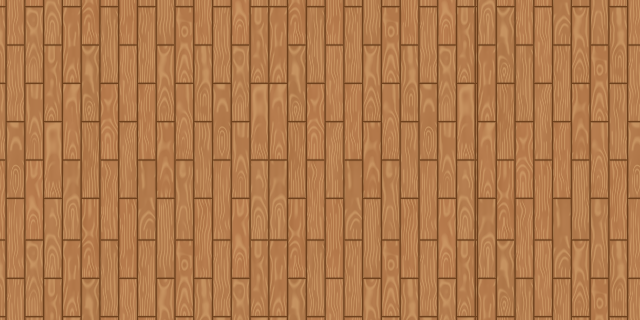
Reproduce this texture procedurally as a WebGL 2 fragment shader.

```glsl
#version 300 es
precision highp float;
// Staggered vertical wooden floor planks with broken, arched light grain.

#define UNITS 384.0         // design units per canvas height
#define PLANK_WIDTH 22.52
#define PLANK_LENGTH 92.0
#define TILE_HEIGHT 280.0   // three planks, the last slightly longer
#define TILE_COLUMNS 11.0
#define FIRST_SEAM vec2(7.3, 8.0)
#define SPLICE_X 571.7      // a thin sliver of wood sits here
#define SLIVER_WIDTH 2.7
#define SEAM_HALF 0.75
#define GRAIN_LINES 7.0
#define GRAIN_HALF 0.13

uniform vec2 u_resolution;
out vec4 fragColor;

const vec3 WOOD = vec3(0.695, 0.478, 0.297);
const vec3 RED_WOOD = vec3(0.710, 0.472, 0.290);
const vec3 GRAIN = vec3(0.830, 0.640, 0.430);
const vec3 SEAM = vec3(0.430, 0.250, 0.105);

float hash(vec2 p) {
  vec3 q = fract(p.xyx * 0.1031);
  q += dot(q, q.yzx + 33.33);
  return fract((q.x + q.y) * q.z);
}

float noise(vec2 p) {
  vec2 i = floor(p), f = fract(p);
  f = f * f * (3.0 - 2.0 * f);
  return mix(mix(hash(i), hash(i + vec2(1, 0)), f.x),
             mix(hash(i + vec2(0, 1)), hash(i + vec2(1, 1)), f.x), f.y);
}

// Box-filtered coverage of a line of given half width
float line(float d, float halfWidth, float pixel) {
  return clamp(0.5 + (halfWidth - d) / pixel, 0.0, 1.0)
       - clamp(0.5 - (halfWidth + d) / pixel, 0.0, 1.0);
}

// Light streaks; u runs across the plank, v down it
float grain(float u, float v, vec2 seed, float pixel) {
  float kind = hash(seed + 4.7);
  float apex = mix(20.0, 50.0, hash(seed + 9.1));
  float bow = kind > 0.4 ? 0.2 * (1.0 - smoothstep(apex, apex + 42.0, v)) : 0.0;
  float center = mix(0.4, 0.6, hash(seed + 2.3));
  float across = kind > 0.4 ? sqrt((u - center) * (u - center) + bow) : u;
  float warp = noise(vec2(u * 2.0, v / 15.0) + seed) - 0.5;
  float field = across * GRAIN_LINES + 1.5 * warp + kind * 5.0;
  float streak = line(abs(fract(field) - 0.5), GRAIN_HALF,
                      pixel * GRAIN_LINES / PLANK_WIDTH);
  float dash = noise(vec2(floor(field) * 5.0 + u, v / 13.0) + seed);
  return streak * smoothstep(0.22, 0.48, dash);
}

void main() {
  float pixel = UNITS / u_resolution.y;
  vec2 p = vec2(gl_FragCoord.x, u_resolution.y - gl_FragCoord.y) * pixel;

  // Columns, with one sliver where two sheets meet
  p.x -= SLIVER_WIDTH * step(SPLICE_X, p.x);
  p -= FIRST_SEAM;
  float column = floor(p.x / PLANK_WIDTH);
  float x = p.x - column * PLANK_WIDTH;

  // Alternate columns drop half a plank; the order flips after one sheet
  float flip = step(TILE_COLUMNS + 3.0, column);
  float stagger = mod(column + 1.0 + flip, 2.0);
  float y = mod(p.y - stagger * PLANK_LENGTH * 0.5, TILE_HEIGHT);
  float row = min(floor(y / PLANK_LENGTH), 2.0);
  float v = y - row * PLANK_LENGTH;
  float plankLength = row > 1.5 ? TILE_HEIGHT - 2.0 * PLANK_LENGTH : PLANK_LENGTH;
  vec2 seed = vec2(mod(column - 3.0, TILE_COLUMNS), row) * 17.0 + 31.0;

  // Wood tone and grain
  float u = x / PLANK_WIDTH;
  vec3 color = mix(WOOD, RED_WOOD, hash(seed));
  color += 0.035 * (noise(vec2(u * 5.0, v / 28.0) + seed) - 0.5);
  color += 0.020 * (hash(seed + 7.9) - 0.5);
  color = mix(color, GRAIN, 0.85 * grain(u, v, seed, pixel));

  // Seams with a soft shaded edge
  float side = min(x, PLANK_WIDTH - x);
  float end = min(v, plankLength - v);
  color *= 1.0 - 0.10 * (1.0 - smoothstep(0.5, 2.6, min(side, end)));
  float seam = max(line(side, SEAM_HALF, pixel), line(end, SEAM_HALF, pixel));
  fragColor = vec4(mix(color, SEAM, seam), 1.0);
}
```
